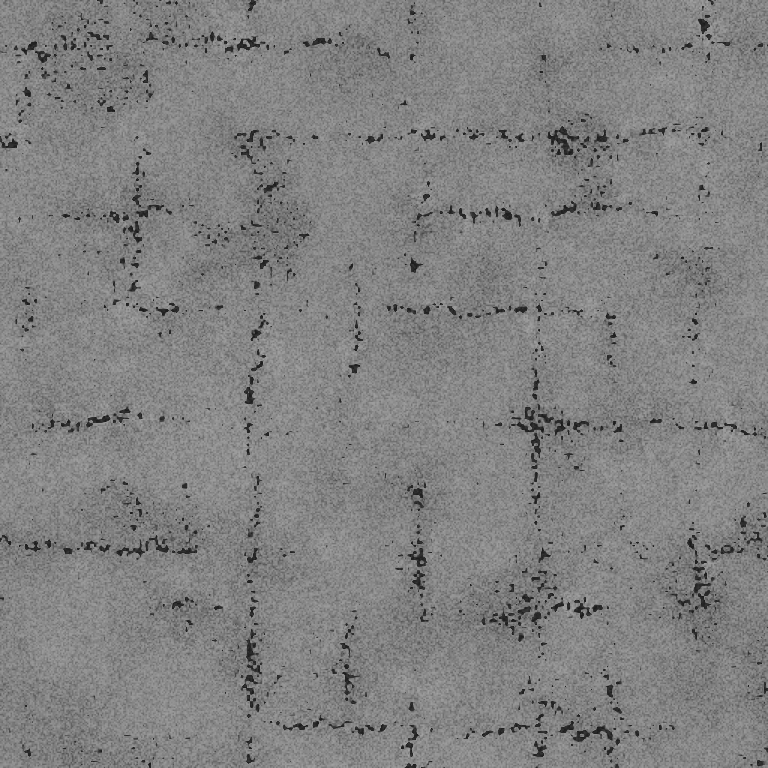
This texture is drawn by a Shadertoy shader. Its source:

```glsl
float hash(vec2 p) {
    uvec2 q = uvec2(ivec2(floor(p)));
    uint h = q.x * 1597334677u ^ q.y * 3812015801u;
    h = (h ^ (h >> 16)) * 2246822519u;
    h = (h ^ (h >> 13)) * 3266489917u;
    return float((h ^ (h >> 16)) >> 8) / 16777216.0;
}

float noise(vec2 p) {
    vec2 i = floor(p), f = fract(p);
    f = f * f * (3.0 - 2.0 * f);
    return mix(mix(hash(i), hash(i + vec2(1, 0)), f.x),
               mix(hash(i + vec2(0, 1)), hash(i + vec2(1, 1)), f.x), f.y);
}

float fbm(vec2 p) {
    float sum = 0.0, amp = 0.52;
    for (int i = 0; i < 5; i++) {
        sum += amp * noise(p);
        p = p * 2.03 + 17.3;
        amp *= 0.5;
    }
    return sum;
}

// Broken, ragged seams running along x: core in x, soft halo in y
vec2 seams(vec2 p, float seed) {
    vec2 wear = vec2(0);
    for (int i = 0; i < 8; i++) {
        float k = float(i) + seed;
        float level = (float(i) + 0.15 + 0.7 * hash(vec2(k, 5))) / 8.0;
        float wobble = 0.022 * (noise(vec2(p.x * 9.0, k * 7.0)) - 0.5)
                     + 0.016 * (noise(p * 45.0 + k) - 0.5);
        float dist = abs(p.y - level + wobble);
        float gate = smoothstep(0.4, 0.8, fbm(vec2(p.x * 7.0, k * 11.0)) + 0.1);
        float width = mix(0.004, 0.01, noise(vec2(p.x * 6.0, k * 3.0)));
        wear = max(wear, gate * vec2(exp(-dist * dist / (width * width)),
                                     exp(-dist / 0.025)));
    }
    return wear;
}

void mainImage(out vec4 fragColor, in vec2 fragCoord) {
    vec2 uv = fragCoord / iResolution.y;

    // Worn areas: seams in both directions plus loose blotches
    vec2 wear = max(seams(uv, 10.0), seams(uv.yx, 40.0));
    float blotch = smoothstep(0.55, 0.76, fbm(uv * 9.0 + 31.0));
    float stain = fbm(uv * 11.0 + 73.0);
    float dirt = clamp(0.55 * blotch + 0.6 * wear.y
                     + 1.6 * (stain - 0.5), 0.0, 1.0);

    // Fine grain, skewed towards dark
    float h = noise(uv * 512.0 - 0.5);
    float grain = 0.16 * h + 0.08 * pow(h, 8.0);
    float grey = 0.605 - grain * mix(0.85, 1.3, dirt);
    grey -= 0.035 * dirt + 0.05 * (fbm(uv * 4.0 + 7.0) - 0.5);

    // Pale flakes beside the worn areas
    float flake = smoothstep(0.62, 0.7, fbm(uv * 38.0 + 11.0));
    grey += 0.035 * flake * (0.4 + wear.y);

    // Sharp black pits, crowded where the wear is strongest
    float density = clamp(wear.x + 0.5 * blotch + 0.2 * wear.y, 0.0, 1.0);
    float pits = 0.75 * noise(uv * 235.0) + 0.25 * noise(uv * 90.0 + 50.0);
    float limit = mix(0.9, 0.53, density);
    float pit = smoothstep(limit, limit + 0.1, pits);
    grey = mix(grey, 0.1 + 0.12 * h, pit);

    fragColor = vec4(vec3(grey), 1.0);
}
```
